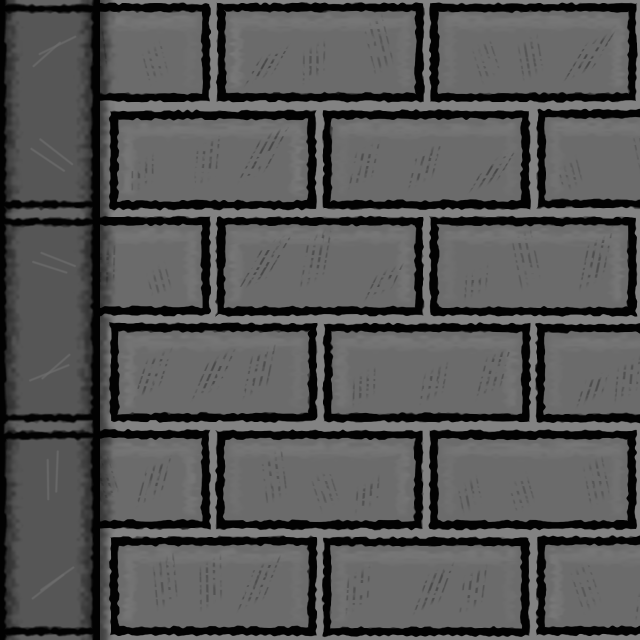
This texture is drawn by a Shadertoy shader. Its source:

```glsl
// Hand-inked grey brick wall with a darker block pillar on the left edge.

const vec3 MORTAR = vec3(0.51);
const vec3 BRICK = vec3(0.418);
const vec3 BRICK_LIGHT = vec3(0.485);
const vec3 PILLAR = vec3(0.338);
const vec3 PILLAR_EDGE = vec3(0.18);
const vec3 SCRATCH_DARK = vec3(0.24);
const vec3 SCRATCH_LIGHT = vec3(0.43);
const vec3 INK = vec3(0.008);

const float ROWS = 6.0;
const float COLUMNS = 3.0;
const float PILLAR_WIDTH = 0.156;
const float LINE = 0.0125;
const vec2 BRICK_HALF = vec2(0.161, 0.0765);

float hash(vec2 p) {
    vec2 q = fract(p * vec2(0.1031, 0.1137));
    q += dot(q, q.yx + 33.33);
    return fract((q.x + q.y) * q.x);
}

float noise(vec2 p) {
    vec2 i = floor(p);
    vec2 f = p - i;
    f = f * f * (3.0 - 2.0 * f);
    float low = mix(hash(i), hash(i + vec2(1.0, 0.0)), f.x);
    float high = mix(hash(i + vec2(0.0, 1.0)), hash(i + vec2(1.0, 1.0)), f.x);
    return mix(low, high, f.y);
}

// 1 inside the shape (d < 0), with an edge of the given softness.
float fill(float d, float soft) {
    return 1.0 - smoothstep(-soft, soft, d);
}

float band(float x, float start, float end, float soft) {
    return fill(start - x, soft) * fill(x - end, soft);
}

// Three patches of short, slanted, parallel pencil strokes per brick.
float hatching(vec2 q, vec2 id) {
    float ink = 0.0;
    for (int i = 0; i < 3; i++) {
        float r = hash(id * 7.0 + float(i) * 13.0 + 40.0);
        float r2 = fract(r * 17.0);
        float r3 = fract(r * 61.0);
        vec2 s = q - vec2(0.09 * (float(i) - 1.0) + 0.04 * (r - 0.5), 0.04 * (r2 - 0.65));
        s.x -= s.y * (r3 - 0.35);
        float lane = abs(fract(s.x / 0.011) - 0.5) * 0.011;
        float area = fill(abs(s.x) - 0.017, 0.002)
                   * fill(abs(s.y - 0.6 * s.x) - mix(0.015, 0.035, r2), 0.008);
        ink = max(ink, fill(lane - 0.0018, 0.0014) * area * mix(0.5, 1.0, r3));
    }
    return ink * smoothstep(0.3, 0.7, noise(q * vec2(90.0, 260.0) + id * 31.0 + 60.0));
}

// Chalky bevel just inside the outline, strongest along the top.
float bevel(vec2 q, vec2 id, float grain) {
    vec2 side = BRICK_HALF - abs(q);
    float rag = 0.012 * (grain - 0.5);
    float top = band(BRICK_HALF.y - q.y + rag, 0.021, 0.039, 0.007)
              * smoothstep(0.012, 0.03, side.x);
    float wear = hash(id * 3.0 + vec2(step(0.0, q.x) + 20.0, 50.0));
    float flank = band(side.x + rag, 0.023, 0.038, 0.006)
                * smoothstep(0.015, 0.03, side.y) * mix(0.3, 1.0, wear);
    return max(0.75 * top, 0.85 * flank) * mix(0.5, 1.0, grain);
}

vec3 wall(vec2 p, float wobble, float soft) {
    float row = floor(p.y * ROWS);
    float shift = 0.5 * mod(row + 1.0, 2.0);
    float column = floor(p.x * COLUMNS + shift);
    vec2 id = vec2(column, row);
    vec2 q = p - vec2((column + 0.5 - shift) / COLUMNS, (row + 0.5) / ROWS + 0.001);
    q += 0.002 * (hash(id + 11.0) - 0.5);
    vec2 e = abs(q) - BRICK_HALF;
    float d = max(e.x, e.y) + wobble;
    if (shift > 0.0 && column < 1.0) d = 1.0; // hidden behind the pillar

    float grain = noise(p * vec2(80.0, 190.0));
    vec3 face = mix(BRICK, BRICK_LIGHT, bevel(q, id, grain));
    face = mix(face, SCRATCH_DARK, 0.8 * hatching(q, id));
    vec3 color = mix(MORTAR, INK, fill(d, soft));
    color = mix(color, face, fill(d + LINE, soft));
    float shadow = fill(p.x - PILLAR_WIDTH - 0.012 + wobble * 2.0, 0.014);
    return color * (1.0 - 0.5 * shadow);
}

vec3 pillar(vec2 p, float wobble, float soft) {
    float joint = abs(fract(p.y * 3.0 + 0.5) - 0.5) / 3.0;
    float edge = min(p.x - 0.009, PILLAR_WIDTH - LINE - p.x);
    float shade = fill(edge - 0.011 + wobble * 3.0, 0.014);
    vec3 color = mix(PILLAR, PILLAR_EDGE, shade);
    color = mix(color, BRICK, 0.6 * fill(joint - 0.01, 0.003) * (1.0 - shade));

    // A pair of pale scratches on each half block.
    float cell = floor(p.y * ROWS);
    for (int i = 0; i < 2; i++) {
        float r = hash(vec2(cell * 9.0 + 5.0, float(i) * 4.0 + 3.0));
        float angle = 2.6 * (hash(vec2(cell, 8.0)) - 0.5) + 0.6 * (r - 0.5);
        vec2 axis = vec2(sin(angle), cos(angle));
        vec2 s = p - vec2(0.075 + 0.014 * float(i), (cell + 0.5) / ROWS + 0.012 * float(i));
        float along = clamp(dot(s, axis), -0.03, 0.02 + 0.015 * r);
        float d = length(s - axis * along);
        color = mix(color, SCRATCH_LIGHT, 0.7 * fill(d - 0.0016, 0.0014));
    }
    float lines = min(abs(joint - 0.0135) - 0.0055, edge);
    return mix(color, INK, fill(lines + wobble, soft + 0.0015));
}

void mainImage(out vec4 fragColor, in vec2 fragCoord) {
    vec2 p = fragCoord / iResolution.xy;
    float soft = max(0.8 / iResolution.y, 0.001);
    float wobble = 0.0045 * (noise(p * 140.0) - 0.5);
    vec3 color = p.x < PILLAR_WIDTH ? pillar(p, wobble, soft) : wall(p, wobble, soft);
    fragColor = vec4(color, 1.0);
}
```
